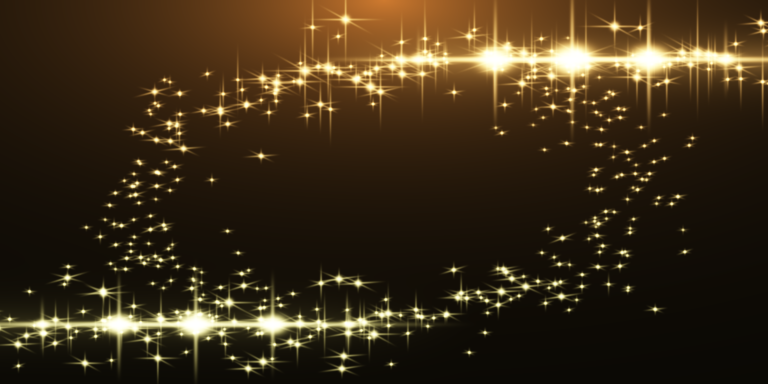
Give the GLSL for this background, as a WebGL 1 fragment shader.

```glsl
precision highp float;
uniform vec2 u_resolution;

const int STARS_PER_ARM = 235;
const int FLARES_PER_ARM = 5;
const vec2 CENTER = vec2(1.0, 0.5);
const vec2 RING_RADII = vec2(0.66, 0.345);
const float RING_LEAN = 0.14;
const float RING_END = -2.65;
const float TAIL_SHARE = 0.33;
const float BAND_SPREAD = 0.036;
const float CRESCENT_SPREAD = 0.085;
const float RAY_WIDTH = 0.0026;
const float FLARE_START = 0.09;
const float FLARE_STEP = 0.2;
const float LOWER_ARM_SCALE = 0.75;
const vec3 NIGHT = vec3(0.03, 0.028, 0.015);
const vec3 AMBER = vec3(0.78, 0.45, 0.17);
const vec3 GOLD_LIGHT = vec3(1.0, 0.66, 0.28);
const vec3 PALE_LIGHT = vec3(0.9, 0.85, 0.42);

vec3 hash3(float seed) {
    vec3 h = fract(seed * vec3(0.1031, 0.1030, 0.0973));
    h += dot(h, h.yzx + 33.33);
    return fract((h.xxy + h.yzz) * h.zyx);
}

// One arm: a straight tail that curls into a leaning ellipse.
vec2 armPath(float t) {
    float tailX = mix(1.0, RING_RADII.x * sin(RING_LEAN), t / TAIL_SHARE);
    float angle = mix(RING_LEAN, RING_END, (t - TAIL_SHARE) / (1.0 - TAIL_SHARE));
    vec2 curl = RING_RADII * vec2(sin(angle), cos(angle - RING_LEAN));
    return t < TAIL_SHARE ? vec2(tailX, RING_RADII.y) : curl;
}

// Tapered streak of light through the origin.
float ray(vec2 d, vec2 axis, float len, float width) {
    float taper = max(0.0, 1.0 - abs(dot(d, axis)) / len);
    float across = (d.x * axis.y - d.y * axis.x) / width;
    return taper * taper * exp(-across * across);
}

float starLight(vec2 d, float len, float upright, float tilt, float width) {
    float core = exp(-dot(d, d) / pow(0.6 * width + 0.065 * len, 2.0));
    float light = 3.5 * core;
    light += 1.2 * ray(d, normalize(vec2(1.0, tilt)), len, width);
    light += 0.8 * ray(d, normalize(vec2(1.0, tilt - 0.55)), len * 0.8, width);
    light += ray(d, vec2(0.0, 1.0), upright, width);
    return light;
}

// Small stars scattered along an arm, finer towards its far end.
float armStars(vec2 p, float seed, float scale, float width) {
    float light = 0.0;
    for (int i = 0; i < STARS_PER_ARM; i++) {
        float id = float(i) + seed;
        vec3 place = hash3(id);
        float t = (float(i) + place.x) / float(STARS_PER_ARM);
        float fade = smoothstep(0.35, 0.7, t);
        vec2 u = 2.0 * place.yz - 1.0;
        vec2 offset = mix(BAND_SPREAD, CRESCENT_SPREAD, fade) * u + 0.09 * pow(abs(u), vec2(5.0)) * u;
        vec2 d = p - armPath(t) - offset;
        if (max(abs(d.x), abs(d.y)) > 0.22) continue;

        vec3 look = hash3(id + 517.0);
        float strength = mix(1.0, 0.1, fade) * scale * scale;
        float len = 0.023 + 0.15 * pow(look.x, 3.0) * strength;
        float upright = 0.012 + 0.13 * pow(look.y, 4.0) * strength + 0.4 * len * strength;
        float tilt = mix(0.4 * look.z, 0.0, smoothstep(0.05, 0.1, len));
        float power = 0.3 + 0.6 * look.x + 0.6 * strength;
        light += power * starLight(d, len, upright, tilt, width);
    }
    return light;
}

// Large flares spaced evenly on the tail, with a shared beam and haze.
float tailFlares(vec2 p, float scale, float width) {
    float light = 0.0;
    for (int i = 0; i < FLARES_PER_ARM; i++) {
        float x = FLARE_START + FLARE_STEP * float(i);
        float size = scale * (1.0 - 3.5 * (x - 0.5) * (x - 0.5));
        vec2 d = p - vec2(x, RING_RADII.y);
        vec2 blob = d / (size * vec2(0.038, 0.026));
        light += 14.0 * size * exp(-dot(blob, blob));
        light += 5.0 * size * ray(d, vec2(1.0, 0.0), 0.34 * size, width * 2.2);
        light += 3.0 * size * ray(d, vec2(0.0, 1.0), 0.24 * size, width * 1.8);
        light += 2.0 * size * ray(d, normalize(vec2(1.0, 0.35)), 0.14 * size, width);
        light += 2.0 * size * ray(d, normalize(vec2(1.0, -0.35)), 0.14 * size, width);
    }
    float onTail = smoothstep(-0.25, 0.3, p.x);
    float away = abs(p.y - RING_RADII.y);
    float haze = 0.65 * pow(scale, 4.0) * exp(-away / 0.04);
    float beam = 1.2 * scale * exp(-away * away / (5.0 * width * width));
    return light + onTail * (haze + beam);
}

void main() {
    vec2 p = gl_FragCoord.xy / u_resolution.y;
    p.x += CENTER.x - 0.5 * u_resolution.x / u_resolution.y;
    float width = max(RAY_WIDTH, 0.65 / u_resolution.y);

    // Warm glow falling from the top.
    float glowDistance = length(vec2(0.45 * (p.x - CENTER.x), 1.0 - p.y));
    vec3 color = NIGHT + AMBER * exp(-4.0 * glowDistance);

    // The lower arm is the upper one turned half way round.
    vec2 q = p - CENTER;
    float light = armStars(q, 11.0, 1.0, width) + tailFlares(q, 1.0, width);
    light += armStars(-q, 1303.0, LOWER_ARM_SCALE, width);
    light += tailFlares(-q, LOWER_ARM_SCALE, width);

    vec3 tint = mix(PALE_LIGHT, GOLD_LIGHT, smoothstep(0.2, 0.85, p.y));
    color += (1.0 - color) * (1.0 - exp(-light * tint));
    gl_FragColor = vec4(color, 1.0);
}
```
